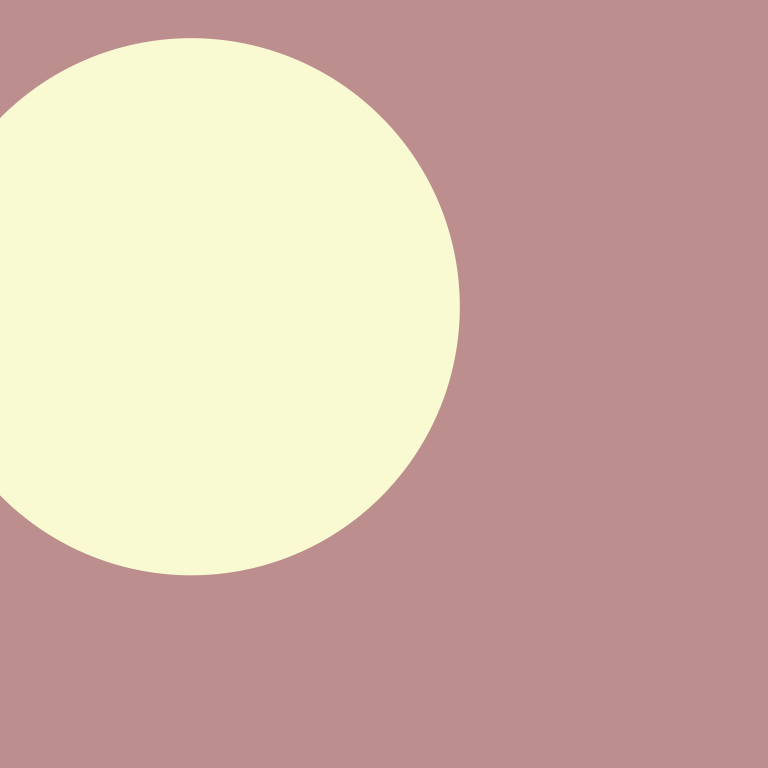
Reproduce this background procedurally as a Shadertoy shader.

```glsl
#define DISC_CENTER vec2(0.249, 0.6006)
#define DISC_RADIUS 0.3497
#define ROSE  vec3(0.737, 0.561, 0.557)
#define CREAM vec3(0.980, 0.980, 0.824)

// Signed distance to a circle, negative inside
float circleDistance(vec2 point, vec2 center, float radius) {
    return length(point - center) - radius;
}

void mainImage(out vec4 fragColor, in vec2 fragCoord) {
    // Canvas units with the origin at the lower left
    vec2 uv = fragCoord / iResolution.y;
    float pixelSize = 1.0 / iResolution.y;

    // Pale disc, cut by the left border, with a one-pixel soft edge
    float edge = circleDistance(uv, DISC_CENTER, DISC_RADIUS);
    float coverage = clamp(0.5 - edge / pixelSize, 0.0, 1.0);

    fragColor = vec4(mix(ROSE, CREAM, coverage), 1.0);
}
```
